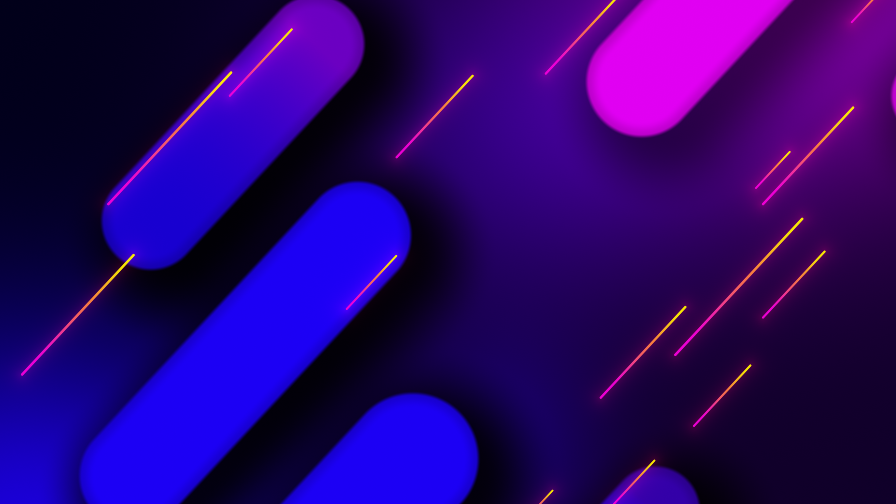
A WebGL 2 fragment shader for this background:

```glsl
#version 300 es
precision highp float;
// Diagonal neon capsules with soft shadows and thin glowing streaks on a violet gradient.
uniform vec2 u_resolution;
out vec4 outColor;

const vec2 SLANT = vec2(0.682, 0.731);
const vec3 BLUE = vec3(0.11, 0.0, 0.96);
const vec3 PURPLE = vec3(0.42, 0.0, 0.76);
const vec3 PINK = vec3(0.88, 0.0, 0.95);
const vec3 MAGENTA = vec3(0.95, 0.0, 0.85);
const vec3 ORANGE = vec3(1.0, 0.5, 0.25);
const vec3 YELLOW = vec3(1.0, 0.95, 0.0);

// Streaks: lower end x, y and length
const int STREAKS = 15;
const vec3 streaks[STREAKS] = vec3[](
  vec3(0.215, 0.595, 0.357), vec3(0.456, 0.810, 0.180), vec3(0.044, 0.257, 0.324),
  vec3(0.787, 0.688, 0.221), vec3(1.083, 0.854, 0.215), vec3(1.690, 0.956, 0.100),
  vec3(1.500, 0.627, 0.098), vec3(1.514, 0.595, 0.262), vec3(1.340, 0.296, 0.369),
  vec3(1.514, 0.370, 0.179), vec3(1.192, 0.211, 0.246), vec3(1.377, 0.155, 0.164),
  vec3(0.688, 0.387, 0.144), vec3(1.218, 0.0, 0.118), vec3(1.050, -0.023, 0.068));

// Capsules: lower end x, y, length and radius
const int CAPSULES = 6;
const vec4 capsules[CAPSULES] = vec4[](
  vec4(0.299, 0.562, 0.479, 0.097), vec4(0.264, 0.056, 0.653, 0.106),
  vec4(0.577, -0.170, 0.355, 0.130), vec4(1.273, 0.838, 0.400, 0.109),
  vec4(1.164, -0.160, 0.200, 0.088), vec4(1.852, 0.810, 0.300, 0.083));

float hash(vec2 p) {
  return fract(sin(dot(p, vec2(127.1, 311.7))) * 43758.5453);
}

float glow(vec2 p, vec2 center, vec2 size) {
  vec2 d = (p - center) / size;
  return exp(-dot(d, d));
}

// Position along a slanted segment, from 0 to 1
float along(vec2 p, vec2 start, float len) {
  return clamp(dot(p - start, SLANT) / len, 0.0, 1.0);
}

float segmentDistance(vec2 p, vec2 start, float len) {
  return length(p - start - SLANT * len * along(p, start, len));
}

vec3 backdrop(vec2 p) {
  vec3 c = mix(vec3(0.005, 0.0, 0.10), vec3(0.06, 0.0, 0.16), smoothstep(0.0, 1.2, p.x));
  c += vec3(0.11, 0.0, 0.33) * glow(p, vec2(1.06, 0.75), vec2(0.42, 0.36));
  c += vec3(0.40, 0.0, 0.43) * glow(p, vec2(1.65, 1.02), vec2(0.52, 0.42));
  c += vec3(0.10, 0.0, 0.75) * glow(p, vec2(0.05, -0.05), vec2(0.48, 0.40));
  c += vec3(0.03, 0.0, 0.24) * glow(p, vec2(1.0, 0.10), vec2(0.20, 0.24));
  return c;
}

vec3 drawCapsule(vec3 base, vec2 p, vec4 shape, vec3 low, vec3 high, float shade) {
  // Shadow thrown to the lower right
  float shadow = segmentDistance(p - vec2(0.045, -0.035), shape.xy, shape.z) - shape.w;
  base *= 1.0 - shade * (1.0 - smoothstep(-0.04, 0.13, shadow));
  // Body with a dimmer rim
  float d = segmentDistance(p, shape.xy, shape.z) - shape.w;
  float t = along(p, shape.xy, shape.z);
  vec3 body = mix(low, high, t * t);
  body *= 1.0 - 0.16 * smoothstep(-0.03, 0.0, d);
  return mix(base, body, 1.0 - smoothstep(-0.005, 0.005, d));
}

vec3 drawStreak(vec3 base, vec2 p, vec3 streak, float pixel) {
  float d = segmentDistance(p, streak.xy, streak.z);
  float t = along(p, streak.xy, streak.z);
  vec3 tint = mix(MAGENTA, ORANGE, smoothstep(0.1, 0.65, t));
  tint = mix(tint, YELLOW, smoothstep(0.55, 0.95, t));
  float width = 0.0016 + 0.003 * min(streak.z, 0.3);
  float core = 1.0 - smoothstep(width - 0.5 * pixel, width + 0.5 * pixel, d);
  base += vec3(0.20, 0.0, 0.06) * exp(-d * 70.0);
  return mix(base, tint, 0.95 * core);
}

void main() {
  vec2 p = gl_FragCoord.xy / u_resolution.y;
  float pixel = 1.0 / u_resolution.y;
  vec3 color = backdrop(p);

  for (int i = 0; i < CAPSULES; i++) {
    bool pink = i == 3 || i == 5;
    vec3 low = pink ? PINK : BLUE;
    vec3 high = pink ? PINK : BLUE;
    if (i == 0) { low = BLUE * 0.85; high = PURPLE; }
    if (i == 4) high = vec3(0.20, 0.0, 0.66);
    color = drawCapsule(color, p, capsules[i], low, high, pink ? 0.5 : 0.88);
  }
  for (int i = 0; i < STREAKS; i++) color = drawStreak(color, p, streaks[i], pixel);

  // Slight grain against banding
  color += (hash(gl_FragCoord.xy) - 0.5) / 255.0;
  outColor = vec4(clamp(color, 0.0, 1.0), 1.0);
}
```
